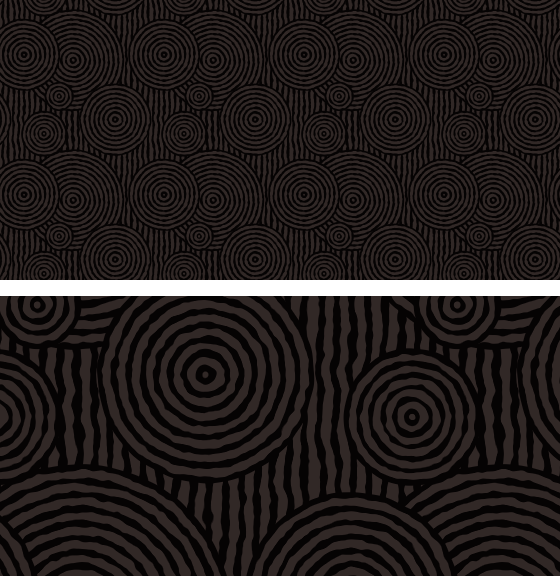
Top, the full canvas; bottom, a detail of the centre.
Write a WebGL 1 fragment shader that draws this pattern.

```glsl
precision highp float;
// Dark woodcut tile, repeated four across and two down: discs of concentric
// rings overlap a field of wavy upright strokes. Discs are painted back to
// front, and tileable value noise roughens every stroke.

uniform vec2 u_resolution;

const vec2 REPEATS = vec2(4.0, 2.0);
const vec3 GROUND = vec3(0.018, 0.010, 0.010);
const vec3 INK = vec3(0.194, 0.156, 0.150);
const float STROKES = 26.0;     // upright strokes per tile
const float HALF_WIDTH = 0.275; // half a stroke, as a share of its spacing
const float BORDER = 0.014;     // dark rim around each disc

float hash(vec2 p) {
  vec3 q = fract(vec3(p.xyx) * 0.1031);
  q += dot(q, q.yzx + 33.33);
  return fract((q.x + q.y) * q.z);
}

// Value noise in -1..1 that wraps after `period` cells.
float tileNoise(vec2 p, vec2 period) {
  vec2 cell = floor(p);
  vec2 f = fract(p);
  f = f * f * (3.0 - 2.0 * f);
  vec2 lo = mod(cell, period);
  vec2 hi = mod(cell + 1.0, period);
  float bottom = mix(hash(lo), hash(vec2(hi.x, lo.y)), f.x);
  float top = mix(hash(vec2(lo.x, hi.y)), hash(hi), f.x);
  return 2.0 * mix(bottom, top, f.y) - 1.0;
}

float noiseAt(vec2 p, vec2 cells) {
  return tileNoise(p * cells, cells);
}

// Antialiased coverage of a signed distance, positive inside.
float coverage(float dist, float pixel) {
  return clamp(0.5 + dist / pixel, 0.0, 1.0);
}

// Signed distance to evenly spaced bands centred on multiples of `spacing`.
float bands(float x, float spacing, float roughness) {
  float offset = abs(fract(x / spacing + 0.5) - 0.5) * spacing;
  return HALF_WIDTH * spacing + roughness - offset;
}

// Upright strokes that sway and break up.
float strokes(vec2 p, float roughness, float pixel) {
  float sway = 0.007 * noiseAt(p, vec2(9.0, 12.0))
             + 0.005 * noiseAt(p, vec2(20.0, 26.0));
  return coverage(bands(p.x + sway, 1.0 / STROKES, roughness), pixel);
}

// Paints one disc of rings over the ink already laid down.
float paintDisc(float ink, vec2 p, vec2 centre, float spacing, float rings,
                float wobble, float roughness, float pixel) {
  vec2 d = fract(p - centre + 0.5) - 0.5;
  float r = length(d) + wobble;
  float rim = (rings + HALF_WIDTH) * spacing;
  float ring = min(bands(r, spacing, roughness), rim + roughness - r);
  float inside = coverage(rim + BORDER - r, pixel);
  return mix(ink, coverage(ring, pixel), inside);
}

void main() {
  vec2 p = fract(gl_FragCoord.xy / u_resolution * REPEATS);
  float pixel = REPEATS.y / u_resolution.y;

  // Hand-cut irregularity shared by all strokes
  float wobble = 0.0022 * noiseAt(p, vec2(24.0));
  float roughness = 0.0030 * noiseAt(p, vec2(47.0))
                  + 0.0016 * noiseAt(p, vec2(83.0));

  // Background, then discs from back to front
  float ink = strokes(p, roughness, pixel);
  ink = paintDisc(ink, p, vec2(0.523, 0.570), 0.0340, 10.0, wobble, roughness, pixel);
  ink = paintDisc(ink, p, vec2(0.172, 0.609), 0.0335, 7.0, wobble, roughness, pixel);
  ink = paintDisc(ink, p, vec2(0.823, 0.146), 0.0335, 7.0, wobble, roughness, pixel);
  ink = paintDisc(ink, p, vec2(0.315, 0.045), 0.0285, 5.0, wobble, roughness, pixel);
  ink = paintDisc(ink, p, vec2(0.422, 0.312), 0.0275, 3.0, wobble, roughness, pixel);

  gl_FragColor = vec4(mix(GROUND, INK, ink), 1.0);
}
```
